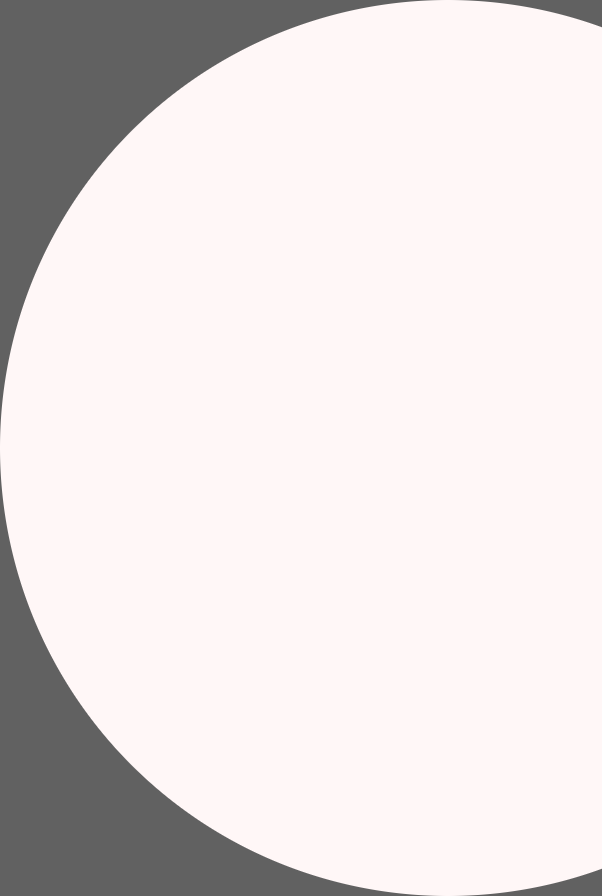
A Shadertoy shader for this background:

```glsl
// A large pale pink disc on flat grey, cropped by the right edge.

#define DISC_COLOR vec3(1.0, 0.969, 0.969)
#define BACK_COLOR vec3(0.38)
#define DISC_CENTER vec2(0.5, 0.5)
#define DISC_RADIUS 0.5

float circleDistance(vec2 point, vec2 center, float radius) {
    return length(point - center) - radius;
}

void mainImage(out vec4 fragColor, in vec2 fragCoord) {
    // Canvas units: height is 1, origin at the lower left
    vec2 point = fragCoord / iResolution.y;
    float pixel = 1.0 / iResolution.y;

    // Disc coverage with a one-pixel smooth edge
    float edge = circleDistance(point, DISC_CENTER, DISC_RADIUS);
    float coverage = clamp(0.5 - edge / pixel, 0.0, 1.0);

    fragColor = vec4(mix(BACK_COLOR, DISC_COLOR, coverage), 1.0);
}
```
